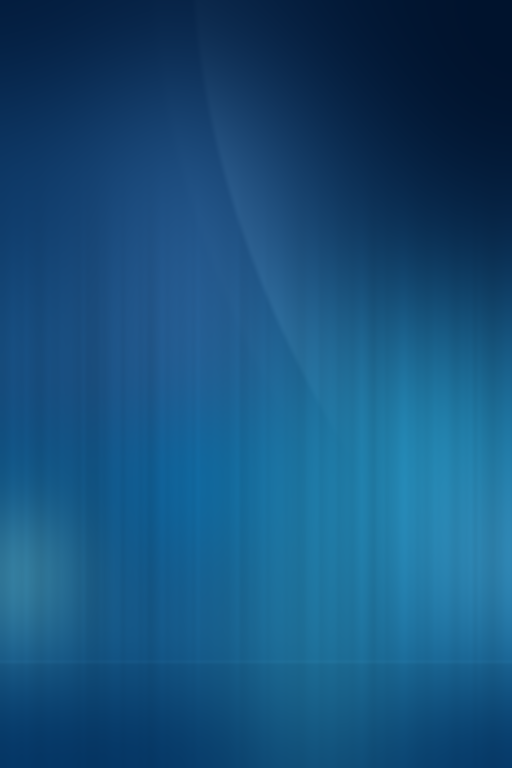
A Shadertoy shader for this background:

```glsl
// Blue aurora backdrop: soft glows, a curved light edge, vertical streaks and a low horizon.
#define STREAK_STRENGTH 0.075
#define STREAK_SEED 17.0
#define ARC_STRENGTH 0.055
#define ARC_WIDTH 0.14
#define HORIZON_Y 0.138
#define HORIZON_GLOW 0.022

float hash(float n) {
    n = fract(n * 0.1031);
    n *= n + 33.33;
    return fract(n * (n + n));
}

float noise(float x) {
    float cell = floor(x);
    return mix(hash(cell), hash(cell + 1.0), smoothstep(0.0, 1.0, x - cell));
}

// Elliptical Gaussian falloff
float glow(vec2 p, vec2 center, vec2 radius) {
    vec2 d = (p - center) / radius;
    return exp(-dot(d, d));
}

vec3 verticalGradient(float y) {
    vec3 color = vec3(0.02, 0.22, 0.41);
    color = mix(color, vec3(0.07, 0.33, 0.52), smoothstep(0.0, 0.19, y));
    color = mix(color, vec3(0.045, 0.31, 0.50), smoothstep(0.19, 0.37, y));
    color = mix(color, vec3(0.08, 0.29, 0.48), smoothstep(0.37, 0.52, y));
    color = mix(color, vec3(0.05, 0.22, 0.40), smoothstep(0.52, 0.76, y));
    return mix(color, vec3(0.01, 0.11, 0.24), smoothstep(0.72, 1.02, y));
}

// Light that starts crisply at an edge and fades to the right
float edgeLight(float d, float softness, float width) {
    return smoothstep(-softness, softness, d) * exp(-max(d, 0.0) / width);
}

// Signed layers of fine and broad vertical bands
float streaks(float x) {
    float sum = 0.0;
    float frequency = 22.0;
    float weight = 0.5;
    for (int i = 0; i < 3; i++) {
        float band = noise(x * frequency + STREAK_SEED * float(i + 1));
        sum += weight * (band - 0.5);
        frequency *= 2.3;
        weight *= 0.75;
    }
    return sum;
}

void mainImage(out vec4 fragColor, in vec2 fragCoord) {
    vec2 p = fragCoord / iResolution.xy;
    vec3 color = verticalGradient(p.y);

    // Large color pools
    color = mix(color, vec3(0.17, 0.38, 0.60), 0.80 * glow(p, vec2(0.40, 0.62), vec2(0.25, 0.28)));
    color = mix(color, vec3(0.03, 0.39, 0.62), 0.75 * glow(p, vec2(0.42, 0.37), vec2(0.20, 0.11)));
    color = mix(color, vec3(0.14, 0.48, 0.62), 0.60 * glow(p, vec2(0.62, 0.20), vec2(0.20, 0.30)));
    color = mix(color, vec3(0.14, 0.55, 0.72), 0.95 * glow(p, vec2(0.85, 0.40), vec2(0.30, 0.22)));
    color = mix(color, vec3(0.23, 0.56, 0.73), 0.60 * glow(p, vec2(1.00, 0.28), vec2(0.20, 0.12)));
    color = mix(color, vec3(0.21, 0.49, 0.61), 0.90 * glow(p, vec2(0.04, 0.25), vec2(0.13, 0.10)));
    color = mix(color, vec3(0.00, 0.07, 0.17), 0.95 * glow(p, vec2(1.00, 0.95), vec2(0.40, 0.35)));

    // Curved light edge and its faint companion
    float drop = 1.0 - p.y;
    float arcX = 0.38 + 0.107 * drop + 0.677 * drop * drop;
    float arcFade = smoothstep(0.38, 0.60, p.y) * (1.0 - 0.65 * smoothstep(0.72, 1.0, p.y));
    float arc = edgeLight(p.x - arcX, 0.008, ARC_WIDTH);
    float companion = edgeLight(p.x - arcX + 0.08, 0.012, 0.05);
    color += ARC_STRENGTH * arcFade * (arc + 0.2 * companion) * vec3(0.9, 1.0, 0.95);

    // Streaks fade out toward the top and below the horizon
    float streakFade = smoothstep(0.85, 0.50, p.y) * mix(0.45, 1.0, smoothstep(0.05, 0.22, p.y));
    color *= 1.0 + 2.0 * STREAK_STRENGTH * streakFade * streaks(p.x);

    // Thin horizon with a slight darkening beneath it
    float above = p.y - HORIZON_Y;
    color *= 1.0 - 0.035 * smoothstep(0.003, -0.003, above);
    color += HORIZON_GLOW * exp(-pow(above / 0.0025, 2.0)) * vec3(0.7, 1.0, 1.0);

    fragColor = vec4(clamp(color, 0.0, 1.0), 1.0);
}
```
